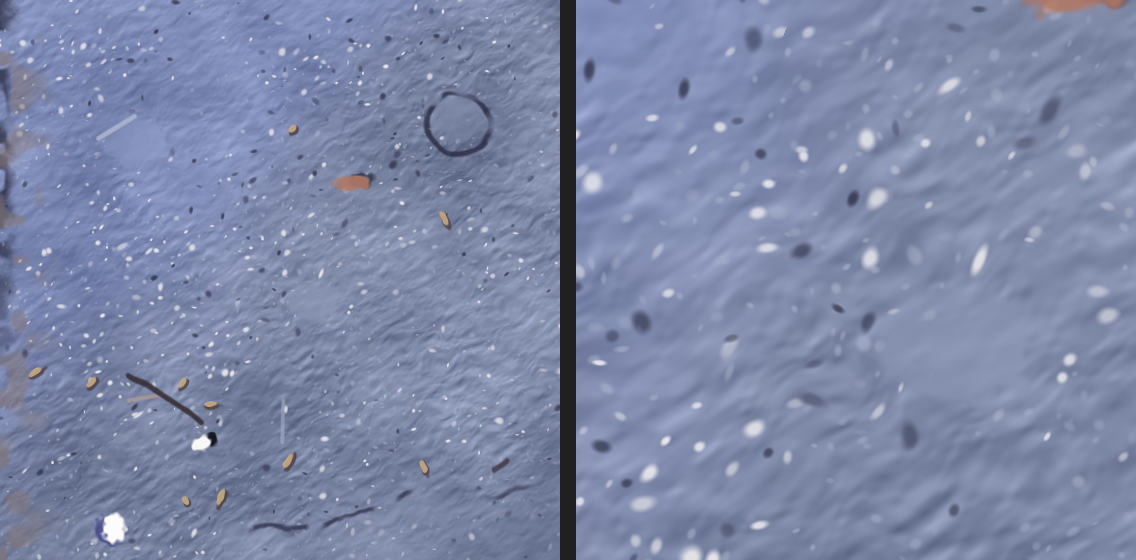
Left: the whole. Right: its middle third, enlarged.
Write a Shadertoy shader that draws this texture.

```glsl
// Damp blue-grey ground with diagonal grain, pale and dark grit, and sparse debris.
// Embossed stretched noise makes the grain, jittered cells scatter the grit,
// and soft distance shapes add flakes, twigs, pebbles and a broken crack.

float hash(vec2 p) {
    return fract(sin(dot(p, vec2(127.1, 311.7))) * 43758.5453);
}

float noise(vec2 p) {
    vec2 i = floor(p), f = fract(p);
    f = f * f * (3.0 - 2.0 * f);
    return mix(mix(hash(i), hash(i + vec2(1, 0)), f.x),
               mix(hash(i + vec2(0, 1)), hash(i + vec2(1, 1)), f.x), f.y);
}

float fbm(vec2 p) {
    float sum = 0.0, gain = 0.53;
    for (int i = 0; i < 4; i++) {
        sum += gain * noise(p);
        p = p * 2.03 + 17.3;
        gain *= 0.5;
    }
    return sum;
}

vec2 spin(vec2 p, float a) {
    float c = cos(a), s = sin(a);
    return vec2(c * p.x + s * p.y, c * p.y - s * p.x);
}

// Irregular grit, gathered into loose clusters
float grit(vec2 p, float cells, float share, float seed) {
    vec2 q = p * cells, id = floor(q);
    float cover = 0.0;
    for (int y = -1; y <= 1; y++)
    for (int x = -1; x <= 1; x++) {
        vec2 cell = id + vec2(x, y), key = cell + seed;
        float cluster = smoothstep(0.3, 0.75, noise(cell / cells * 8.0 + seed));
        if (hash(key + 7.1) > share * (0.3 + 1.5 * cluster)) continue;
        vec2 d = q - cell - vec2(hash(key), hash(key + 3.7));
        d = spin(d, 0.6 + 1.8 * (hash(key + 5.3) - 0.5));
        d.y *= 1.0 + hash(key + 9.2);
        float size = mix(0.2, 0.48, pow(hash(key + 1.9), 2.0));
        float strength = mix(0.35, 1.0, hash(key + 4.4));
        cover = max(cover, strength * (1.0 - smoothstep(0.35 * size, 1.2 * size, length(d))));
    }
    return cover;
}

// Soft ellipse with a ragged rim
float blob(vec2 p, vec2 center, vec2 radii, float angle) {
    float d = length(spin(p - center, angle) / radii) + 0.5 * (noise(p * 110.0) - 0.5);
    return 1.0 - smoothstep(0.75, 1.15, d);
}

float stick(vec2 p, vec2 a, vec2 b, float width) {
    vec2 d = p - a, e = b - a;
    float dist = length(d - e * clamp(dot(d, e) / dot(e, e), 0.0, 1.0));
    return 1.0 - smoothstep(0.4 * width, 1.3 * width, dist);
}

void mainImage(out vec4 fragColor, in vec2 fragCoord) {
    vec2 p = fragCoord / iResolution.xy;
    vec2 warped = p + 0.012 * (vec2(noise(p * 30.0), noise(p * 30.0 + 40.0)) - 0.5);
    vec3 ink = vec3(0.17, 0.18, 0.27);

    // Bluer wet ground at upper left, smooth patches and a smooth lower shelf
    float wet = smoothstep(-0.05, 0.4, p.y - p.x + 0.3 * (fbm(p * 5.0) - 0.5));
    float crackLine = 0.045 + 0.17 * (p.x - 0.4) + 0.012 * sin(p.x * 19.0) + 0.03 * (fbm(p * 16.0) - 0.5);
    float smoothed = max(blob(warped, vec2(0.56, 0.46), vec2(0.05, 0.035), 0.2),
                     max(blob(warped, vec2(0.24, 0.75), vec2(0.055, 0.04), 0.4),
                         blob(warped, vec2(0.82, 0.79), vec2(0.055, 0.04), 0.2)));
    smoothed = max(smoothed, 0.5 * smoothstep(0.0, 0.02, crackLine - p.y) * step(0.4, p.x));
    vec3 color = mix(vec3(0.475, 0.515, 0.635), vec3(0.495, 0.545, 0.715), wet);
    color += 0.22 * (fbm(p * 7.0 + 3.0) - 0.5) + 0.03 * smoothed;

    // Diagonal embossed grain
    vec2 g = spin(warped, 0.62);
    vec2 coarse = g * vec2(48.0, 105.0), fine = g * vec2(110.0, 210.0);
    float relief = noise(coarse) - noise(coarse + vec2(0.3, 0.9));
    relief += 0.6 * (noise(fine) - noise(fine + vec2(0.2, 0.8)));
    float rough = mix(0.6, 1.1, noise(p * 9.0 + 8.0)) * (1.0 - 0.75 * smoothed);
    color += 0.115 * relief * rough * mix(1.0, 0.7, wet);

    // Pale and dark grit
    float calm = 1.0 - 0.8 * smoothed;
    color = mix(color, vec3(0.68, 0.71, 0.80), 0.6 * calm * grit(warped, 85.0, 0.14, 11.0));
    color = mix(color, vec3(0.90, 0.90, 0.92), calm * grit(warped, 58.0, 0.12 + 0.06 * wet, 31.0));
    color = mix(color, ink, 0.8 * calm * grit(warped, 50.0, 0.05 + 0.05 * wet, 57.0));

    // Dark ragged left margin with earthy stains
    float margin = 1.0 - smoothstep(0.0, 0.035, p.x + 0.04 * (fbm(p * 35.0) - 0.5));
    margin *= smoothstep(0.2, 0.65, p.y) * smoothstep(0.25, 0.6, noise(p * 45.0));
    color = mix(color, ink, 0.8 * margin);
    float stain = smoothstep(0.6, 0.8, noise(p * 28.0 + 5.0)) * (1.0 - smoothstep(0.0, 0.13, p.x));
    color = mix(color, vec3(0.52, 0.46, 0.46), 0.6 * stain);

    // Broken crack and curled dark fibre
    float crack = (1.0 - smoothstep(0.001, 0.008, abs(p.y - crackLine))) * smoothstep(0.38, 0.45, p.x);
    color = mix(color, ink, 0.75 * crack * smoothstep(0.3, 0.65, noise(p * 32.0)));
    vec2 curl = warped - vec2(0.82, 0.78);
    float fibre = 1.0 - smoothstep(0.002, 0.008, abs(length(curl * vec2(1.0, 1.15)) - 0.06));
    fibre *= smoothstep(0.25, 0.5, noise(p * 40.0 + 9.0)) * smoothstep(-0.05, 0.0, abs(curl.y + 0.005) - curl.x + 0.02);
    color = mix(color, ink, 0.85 * fibre);

    // Scattered tan flakes with shaded rims
    for (int i = 0; i < 10; i++) {
        vec2 key = vec2(float(i), 4.0);
        vec2 center = vec2(hash(key), hash(key + 8.3)) * 0.9 + 0.05;
        vec2 radii = vec2(mix(0.009, 0.022, hash(key + 2.6)), 0.007);
        float angle = 2.6 * (hash(key + 6.1) - 0.5);
        color = mix(color, vec3(0.30, 0.24, 0.25), 0.8 * blob(p, center - vec2(-0.003, 0.004), radii, angle));
        color = mix(color, vec3(0.78, 0.67, 0.52), 0.9 * blob(p, center, radii * 0.8, angle));
    }

    // Leaf, twigs, straws and bright pebbles
    color = mix(color, ink, 0.8 * blob(p, vec2(0.645, 0.678), vec2(0.025, 0.015), 0.1));
    color = mix(color, vec3(0.69, 0.47, 0.40), 0.9 * blob(p, vec2(0.628, 0.672), vec2(0.035, 0.015), 0.1));
    color = mix(color, vec3(0.70, 0.62, 0.56), 0.7 * stick(p, vec2(0.23, 0.285), vec2(0.29, 0.295), 0.004));
    color = mix(color, vec3(0.21, 0.18, 0.21), 0.9 * stick(warped, vec2(0.232, 0.332), vec2(0.362, 0.247), 0.006));
    color = mix(color, vec3(0.24, 0.21, 0.25), 0.8 * stick(warped, vec2(0.88, 0.16), vec2(0.907, 0.18), 0.005));
    color = mix(color, vec3(0.70, 0.73, 0.82), 0.8 * stick(p, vec2(0.176, 0.753), vec2(0.24, 0.792), 0.005));
    color = mix(color, vec3(0.66, 0.69, 0.77), 0.6 * stick(p, vec2(0.504, 0.21), vec2(0.506, 0.285), 0.004));
    color = mix(color, ink * 0.5, blob(p, vec2(0.378, 0.214), vec2(0.011, 0.013), 0.0));
    color = mix(color, vec3(0.97), blob(p, vec2(0.361, 0.209), vec2(0.019, 0.013), 0.3));
    color = mix(color, vec3(0.25, 0.26, 0.52), 0.8 * blob(p, vec2(0.198, 0.053), vec2(0.024, 0.029), 0.4));
    color = mix(color, vec3(0.99), blob(p, vec2(0.203, 0.057), vec2(0.021, 0.026), 0.4));

    fragColor = vec4(clamp(color, 0.0, 1.0), 1.0);
}
```
